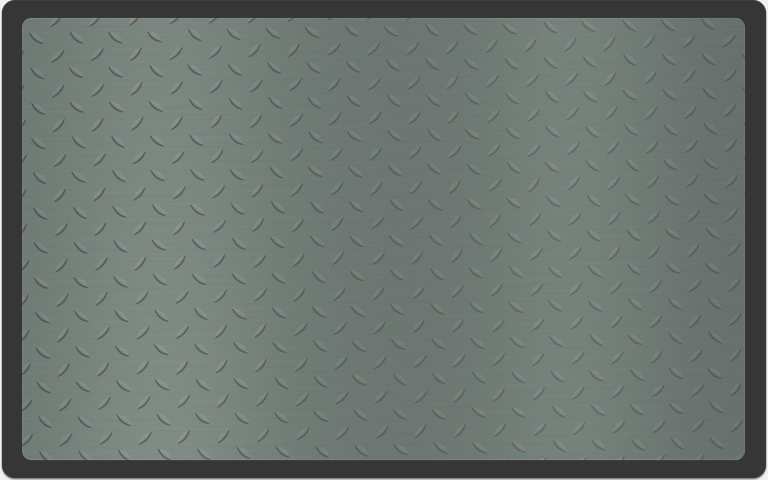
A Shadertoy shader for this texture:

```glsl
// Brushed steel tread plate in a dark rounded frame.
// Two interleaved lattices of lens-shaped studs lean opposite ways on a slightly
// turned grid; layered sines make the brushing, soft bands make the sheen.

float hash(vec2 c) {
    return fract(sin(dot(c, vec2(127.1, 311.7))) * 4375.85);
}

float roundedBox(vec2 p, vec2 halfSize, float radius) {
    vec2 d = abs(p) - halfSize + radius;
    return length(max(d, 0.0)) + min(max(d.x, d.y), 0.0) - radius;
}

// Positive inside a pointed lens lying along x
float lens(vec2 d, float halfLength, float halfWidth) {
    float u = d.x / halfLength;
    return halfWidth * (1.0 - u * u) - abs(d.y);
}

float bump(float x, float center, float width) {
    float t = (x - center) / width;
    return exp(-t * t);
}

// Fine horizontal scratches of finite length
float brushing(vec2 p) {
    float sum = 0.0;
    for (int i = 0; i < 6; i++) {
        float k = float(i);
        float line = sin(p.y * (230.0 + 107.0 * k) + 1.5 * sin(p.x * (3.0 + k) + k));
        float stretch = sin(p.x * (13.0 + 5.3 * k) + p.y * (91.0 + 37.0 * k) + 2.1 * k);
        sum += line * (0.5 + 0.5 * stretch);
    }
    return sum / 6.0;
}

vec3 plate(vec2 p, float aa) {
    // Vertical bands of sheen, strongest at the lower left
    float sheen = 0.462 + 0.075 * bump(p.x, 0.34, 0.25) * mix(1.15, 0.8, p.y)
                + 0.045 * bump(p.x, 1.18, 0.17)
                - 0.022 * smoothstep(1.3, 1.55, p.x);
    vec3 color = sheen * vec3(0.92, 1.0, 0.96);
    color *= 1.0 + 0.035 * brushing(p);

    // Studs: lattice 0 leans down to the right, lattice 1 up to the right
    vec2 cell = vec2(0.0823, 0.0727);
    float turn = 0.022;
    vec2 q = mat2(cos(turn), -sin(turn), sin(turn), cos(turn)) * (p - vec2(0.825, 0.573));
    float relief = mix(1.25, 0.75, smoothstep(0.3, 0.9, p.x));
    for (int k = 0; k < 2; k++) {
        float lattice = float(k);
        vec2 s = q / cell + 0.5 * lattice;
        vec2 id = floor(s + 0.5);
        float seed = hash(id + 31.0 * lattice);
        vec2 d = (s - id) * cell;
        d += 0.003 * (vec2(seed, hash(id + 7.3 + lattice)) - 0.5);

        float lean = mix(-0.70, 0.80, lattice) + 0.12 * (seed - 0.5);
        vec2 along = vec2(cos(lean), sin(lean));
        d = vec2(dot(d, along), dot(d, vec2(-along.y, along.x)));
        float width = mix(0.0058, 0.0050, lattice);

        // Shaded lower flank, then the lighter raised face
        float flank = smoothstep(-aa, aa, lens(d + vec2(0.0, 0.0016), 0.0190, width));
        float face = smoothstep(-aa, aa, lens(d - vec2(0.0, 0.0010), 0.0180, width * 0.8));
        color *= 1.0 - 0.24 * relief * flank * (1.0 - face);
        vec3 tint = mix(vec3(1.05, 1.06, 1.06), vec3(1.10, 1.05, 1.05), step(0.85, seed));
        float slope = smoothstep(-width, width, d.y);
        color *= mix(vec3(1.0), tint * mix(0.93, 1.04, slope), face);
    }
    return color;
}

void mainImage(out vec4 fragColor, in vec2 fragCoord) {
    vec2 p = fragCoord / iResolution.xy * vec2(1.6, 1.0);
    float aa = 0.7 / iResolution.y;

    // Pale ground with a soft shadow under the frame
    float frame = roundedBox(p - vec2(0.8, 0.502), vec2(0.796, 0.498), 0.027);
    float shadow = roundedBox(p - vec2(0.8, 0.499), vec2(0.796, 0.498), 0.027);
    vec3 color = mix(vec3(0.55), vec3(0.94), smoothstep(-0.003, 0.003, shadow));

    // Dark frame
    color = mix(color, vec3(0.21), smoothstep(aa, -aa, frame));

    // Steel sheet with a faint bright rim
    float sheet = roundedBox(p - vec2(0.799, 0.502), vec2(0.753, 0.4605), 0.019);
    vec3 steel = plate(p, aa);
    steel += 0.05 * smoothstep(-0.004, 0.0, sheet);
    color = mix(color, steel, smoothstep(aa, -aa, sheet));

    fragColor = vec4(color, 1.0);
}
```
